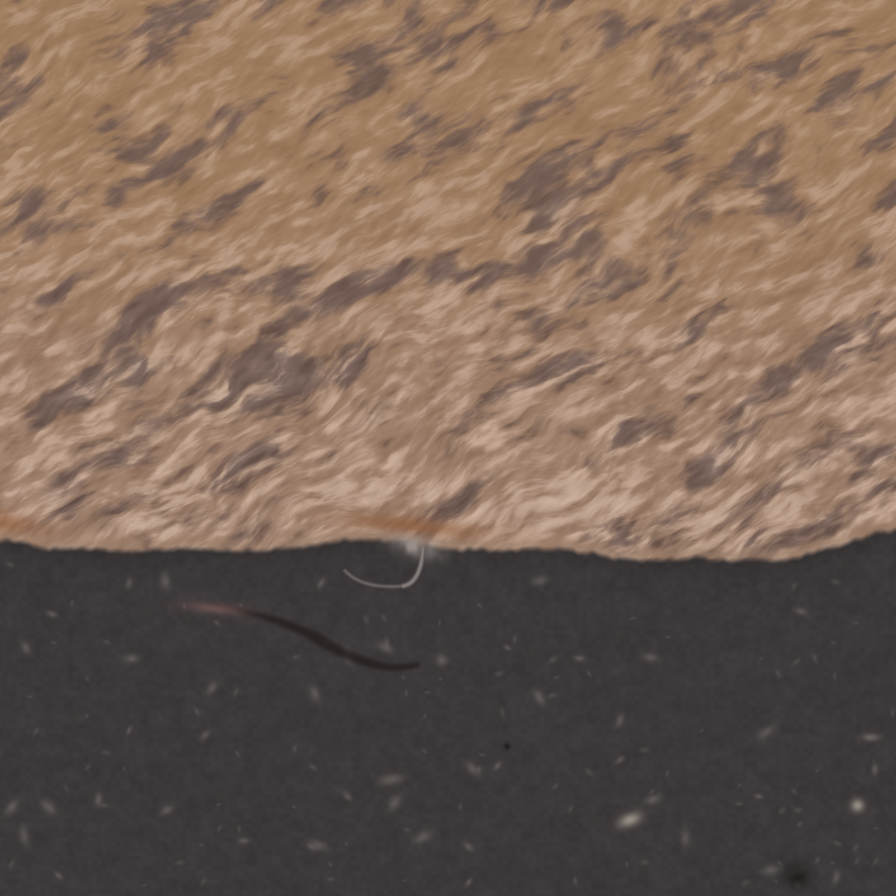
Write a Shadertoy shader that draws this texture.

```glsl
// Tan, slanted fur with a soft lower edge above a dark speckled ground with loose hairs.

float hash(vec2 p) {
    vec3 q = fract(vec3(p.xyx) * 0.1031);
    q += dot(q, q.yzx + 33.33);
    return fract((q.x + q.y) * q.z);
}

float noise(vec2 p) {
    vec2 i = floor(p), f = fract(p);
    f = f * f * (3.0 - 2.0 * f);
    return mix(mix(hash(i), hash(i + vec2(1, 0)), f.x),
               mix(hash(i + vec2(0, 1)), hash(i + vec2(1, 1)), f.x), f.y);
}

float fbm(vec2 p) {
    float sum = 0.0, amp = 0.5;
    for (int i = 0; i < 4; i++) {
        sum += amp * noise(p);
        p = mat2(1.6, 1.2, -1.2, 1.6) * p + 7.3;
        amp *= 0.5;
    }
    return sum / 0.9375;
}

vec2 rotate(vec2 p, float a) {
    return vec2(cos(a) * p.x + sin(a) * p.y, cos(a) * p.y - sin(a) * p.x);
}

// Soft elliptical spot, tilted by angle a
float spot(vec2 p, vec2 centre, vec2 radius, float a) {
    vec2 q = rotate(p - centre, a) / radius;
    return exp(-dot(q, q));
}

// Distance to a quadratic curve (x) and position along it (y)
vec2 curve(vec2 p, vec2 a, vec2 b, vec2 c) {
    vec2 best = vec2(9.0, 0.0), prev = a;
    for (int i = 1; i <= 14; i++) {
        float t = float(i) / 14.0;
        vec2 next = mix(mix(a, b, t), mix(b, c, t), t), d = next - prev;
        float h = clamp(dot(p - prev, d) / dot(d, d), 0.0, 1.0);
        float dist = length(p - prev - d * h);
        if (dist < best.x) best = vec2(dist, t + (h - 1.0) / 14.0);
        prev = next;
    }
    return best;
}

float stroke(float dist, float width, float blur) {
    return 1.0 - smoothstep(width - blur, width + blur, dist);
}

float furEdge(float x) {
    float y = 0.386 + 0.009 * smoothstep(0.06, 0.0, x);
    y += 0.011 * exp(-pow((x - 0.41) / 0.06, 2.0));
    y -= 0.011 * smoothstep(0.62, 0.73, x);
    y += 0.040 * smoothstep(0.85, 1.04, x);
    return y + 0.005 * (noise(vec2(x * 45.0, 2.0)) - 0.5) + 0.003 * (noise(vec2(x * 130.0, 8.0)) - 0.5);
}

// Broad dark patches: centre and radius
const vec3 PATCHES[14] = vec3[](
    vec3(0.18, 0.66, 0.055), vec3(0.06, 0.54, 0.045), vec3(0.38, 0.69, 0.040), vec3(0.50, 0.68, 0.040),
    vec3(0.59, 0.636, 0.040), vec3(0.91, 0.71, 0.040), vec3(0.95, 0.79, 0.045), vec3(0.70, 0.57, 0.055),
    vec3(0.30, 0.57, 0.045), vec3(0.63, 0.76, 0.030), vec3(0.00, 0.90, 0.035), vec3(0.15, 0.49, 0.030),
    vec3(0.42, 0.54, 0.035), vec3(0.24, 0.82, 0.035));

vec3 fur(vec2 p, float depth) {
    vec2 warp = vec2(fbm(p * 9.0), fbm(p * 9.0 + 20.0)) - 0.5;
    vec2 q = rotate(p + 0.045 * warp, 0.55);
    float clumps = fbm(q * vec2(14.0, 30.0)) - 0.5;
    float strands = fbm(q * vec2(32.0, 105.0) + 4.0) - 0.5;
    float fine = noise(rotate(p, 0.75) * vec2(75.0, 230.0)) - 0.5;
    float low = smoothstep(0.50, 0.0, depth);

    float dark = 0.0;
    for (int i = 0; i < 14; i++)
        dark += spot(p, PATCHES[i].xy, PATCHES[i].z * vec2(1.25, 0.7), 0.35);
    float pale = spot(p, vec2(0.78, 0.79), vec2(0.10, 0.03), 0.4)
               + spot(p, vec2(0.63, 0.435), vec2(0.09, 0.03), 0.3)
               + spot(p, vec2(0.83, 0.43), vec2(0.12, 0.04), 0.2)
               + spot(p, vec2(0.20, 0.44), vec2(0.08, 0.03), 0.2);

    vec3 col = mix(vec3(0.625, 0.49, 0.375), vec3(0.625, 0.51, 0.435), low);
    float shade = smoothstep(0.02, 0.30, -clumps - 0.5 * strands + 0.13 * dark - 0.06 * pale);
    col = mix(col, vec3(0.43, 0.355, 0.335), 0.80 * shade);
    float shine = smoothstep(0.03, 0.32, clumps * 0.4 + strands + 0.12 * pale + 0.05 * low);
    col = mix(col, vec3(0.74, 0.635, 0.56), shine * (0.40 + 0.30 * low));
    col += (0.12 + 0.10 * low) * strands + (0.03 + 0.03 * low) * fine;

    // Rusty underside showing along the rim
    float rust = spot(p, vec2(0.0, 0.417), vec2(0.05, 0.013), -0.2)
               + spot(p, vec2(0.46, 0.413), vec2(0.08, 0.010), -0.1);
    col = mix(col, vec3(0.56, 0.37, 0.25), min(0.75 * rust, 0.8));
    float rim = exp(-pow((depth - 0.006) / 0.006, 2.0));
    return mix(col, vec3(0.60, 0.49, 0.41), 0.55 * rim);
}

// Random small flecks, one candidate per cell
float flecks(vec2 p, float cells, float density) {
    vec2 id = floor(p * cells), f = fract(p * cells);
    vec2 centre = 0.3 + 0.4 * vec2(hash(id + 3.0), hash(id + 9.0));
    float size = 0.07 + 0.10 * hash(id + 17.0);
    return step(1.0 - density, hash(id)) * spot(f, centre, vec2(1.5, 0.8) * size, 6.3 * hash(id + 5.0));
}

vec3 ground(vec2 p, float depth) {
    vec3 col = vec3(0.24, 0.224, 0.226) + 0.035 * (fbm(p * 75.0) - 0.5) + 0.02 * (noise(p * 190.0) - 0.5);
    col += vec3(0.12, 0.115, 0.11) * (flecks(p, 24.0, 0.16) + 0.6 * flecks(p + 0.37, 48.0, 0.12));
    col *= 1.0 - 0.16 * exp(-max(-depth, 0.0) / 0.012);
    float grains = spot(p, vec2(0.703, 0.085), vec2(0.013, 0.007), 0.4)
                 + spot(p, vec2(0.957, 0.101), vec2(0.007), 0.0)
                 + 0.5 * spot(p, vec2(0.972, 0.177), vec2(0.009, 0.004), 0.0)
                 + 0.4 * spot(p, vec2(0.437, 0.130), vec2(0.012, 0.006), 0.2)
                 + 0.4 * spot(p, vec2(0.493, 0.263), vec2(0.006), 0.0);
    col = mix(col, vec3(0.58, 0.55, 0.51), min(grains, 1.0));
    float pits = spot(p, vec2(0.89, 0.022), vec2(0.013), 0.0) + spot(p, vec2(0.566, 0.167), vec2(0.004), 0.0);
    return mix(col, vec3(0.10, 0.09, 0.09), 0.8 * min(pits, 1.0));
}

void mainImage(out vec4 fragColor, in vec2 fragCoord) {
    vec2 p = fragCoord / iResolution.xy;
    float blur = 0.0015 + 0.7 / iResolution.y;
    float depth = p.y - furEdge(p.x);
    vec3 col = ground(p, depth);

    // Dark hair with a pink sheen at its left end
    vec2 start = curve(p, vec2(0.19, 0.328), vec2(0.28, 0.325), vec2(0.35, 0.290));
    vec2 end = curve(p, vec2(0.35, 0.290), vec2(0.42, 0.245), vec2(0.465, 0.258));
    float hair = max(stroke(start.x, mix(0.001, 0.005, start.y), 0.004) * smoothstep(0.0, 0.5, start.y),
                     stroke(end.x, mix(0.006, 0.003, end.y), 0.004));
    col = mix(col, vec3(0.145, 0.12, 0.12), 0.8 * hair);
    col = mix(col, vec3(0.48, 0.36, 0.35), 0.7 * spot(p, vec2(0.24, 0.321), vec2(0.034, 0.006), -0.1));

    col = mix(col, fur(p, depth), smoothstep(-2.0 * blur, 2.0 * blur, depth));

    // Pale tuft and the loose thread hanging from it
    float drop = curve(p, vec2(0.472, 0.388), vec2(0.470, 0.350), vec2(0.450, 0.346)).x;
    float loop = curve(p, vec2(0.450, 0.346), vec2(0.405, 0.342), vec2(0.385, 0.363)).x;
    float thread = max(0.75 * stroke(drop, 0.0022, blur), 0.5 * stroke(loop, 0.0015, blur));
    float tuft = spot(p, vec2(0.465, 0.389), vec2(0.026, 0.010), -0.25) * (0.5 + 0.6 * noise(p * vec2(160.0, 70.0)));
    col = mix(col, vec3(0.63, 0.59, 0.57), clamp(max(thread, tuft), 0.0, 0.9));
    fragColor = vec4(clamp(col, 0.0, 1.0), 1.0);
}
```
